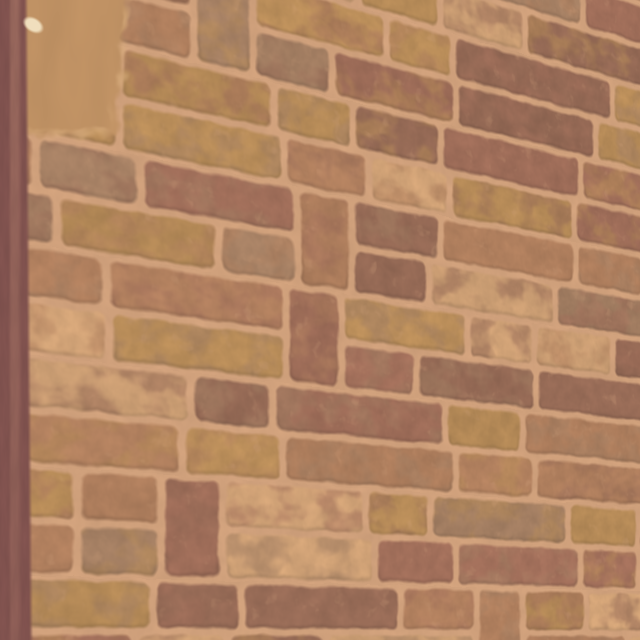
This texture is drawn by a WebGL 1 fragment shader. Its source:

```glsl
precision highp float;
// Weathered brick wall seen at an angle, with a dark post and a plaster patch at the left.
// The plane is undone to brick space, cut into courses of long, short and upright bricks,
// and each brick is a rounded box with two hashed tones, mottled by gradient noise.
uniform vec2 u_resolution;

const float COURSE = 0.0874;  // height of one course
const float BAY = 0.53;       // a long and a short brick
const float UPRIGHT = 0.112;  // width of a brick standing across two courses

float hash(vec2 p) {
  vec3 q = fract(vec3(p.xyx) * 0.1031);
  q += dot(q, q.yzx + 33.33);
  return fract((q.x + q.y) * q.z);
}

float corner(vec2 cell, vec2 offset) {
  float a = 6.2832 * hash(cell + 91.0);
  return dot(vec2(cos(a), sin(a)), offset);
}

float noise(vec2 p) {
  vec2 i = floor(p), f = fract(p), e = vec2(1.0, 0.0);
  vec2 s = f * f * f * (f * (f * 6.0 - 15.0) + 10.0);
  return mix(mix(corner(i, f), corner(i + e, f - e), s.x),
             mix(corner(i + e.yx, f - e.yx), corner(i + 1.0, f - 1.0), s.x), s.y);
}

float fbm(vec2 p) {
  float sum = 0.0, amp = 1.0;
  for (int i = 0; i < 3; i++) {
    sum += amp * noise(p);
    p = p * 2.03 + 17.0;
    amp *= 0.5;
  }
  return sum;
}

bool hasUpright(float bay, float pair) {
  return hash(vec2(bay + 40.0, pair + 11.0)) < 0.38;
}

// Left end of a bay; staggered per course unless an upright brick stands there
float bayStart(float bay, float row, float pair) {
  float stagger = hasUpright(bay, pair) ? 0.0 : 0.11 * hash(vec2(bay + 7.0, row + 23.0));
  return bay * BAY + stagger;
}

float roundBox(vec2 p, vec2 halfSize, float r) {
  vec2 q = abs(p) - halfSize + r;
  return length(max(q, 0.0)) + min(max(q.x, q.y), 0.0) - r;
}

vec3 brickColor(float h) {
  vec3 c = vec3(0.625, 0.43, 0.35);                       // red
  c = mix(c, vec3(0.585, 0.415, 0.335), step(0.15, h));   // mauve brown
  c = mix(c, vec3(0.64, 0.495, 0.385), step(0.32, h));    // grey
  c = mix(c, vec3(0.685, 0.495, 0.365), step(0.48, h));   // tan
  c = mix(c, vec3(0.715, 0.545, 0.345), step(0.65, h));   // ochre
  return mix(c, vec3(0.81, 0.63, 0.46), step(0.86, h));   // cream
}

void main() {
  vec2 p = gl_FragCoord.xy / u_resolution;
  float soft = max(0.0042, 1.0 / min(u_resolution.x, u_resolution.y));

  // Brick space: courses converge towards the right
  float depth = 1.0 - 0.25 * p.x;
  vec2 q = p / depth - vec2(0.0, 0.014);
  q += 0.004 * vec2(fbm(q * 24.0), fbm(q * 21.0 + 60.0));
  float row = floor(q.y / COURSE);
  float pair = floor((row + 1.0) * 0.5);
  q.x += BAY * (1.0 + hash(vec2(pair, 5.0)));

  // Find the brick that holds this point
  float bay = floor(q.x / BAY);
  if (q.x < bayStart(bay, row, pair)) bay -= 1.0;
  float left = bayStart(bay, row, pair), right = bayStart(bay + 1.0, row, pair);
  float low = row, high = row + 1.0;
  vec2 id = vec2(bay * 2.0, row);
  bool upright = hasUpright(bay, pair);
  if (upright && q.x < left + UPRIGHT) {
    right = left + UPRIGHT;
    low = pair * 2.0 - 1.0;
    high = low + 2.0;
    id = vec2(bay, pair + 70.0);
  } else {
    if (upright) left += UPRIGHT;
    float cut = 0.35 + 0.28 * step(0.45, hash(id + 3.0)) + 0.04 * hash(id + 8.0);
    float joint = mix(left, right, cut);
    if (q.x < joint) right = joint;
    else { left = joint; id.x += 1.0; }
  }
  vec2 center = 0.5 * vec2(left + right, (low + high) * COURSE);
  vec2 halfSize = 0.5 * vec2(right - left, (high - low) * COURSE);
  float d = roundBox(q - center, halfSize - vec2(0.0075, 0.0065), 0.011);

  // Mortar and bricks, with a second tone, pale smears and a shaded lower edge
  float mottle = fbm(q * vec2(14.0, 18.0));
  float grain = fbm(q * vec2(75.0, 60.0));
  vec3 mortar = vec3(0.815, 0.63, 0.485) * (1.0 + 0.04 * mottle + 0.015 * grain);
  vec3 brick = brickColor(hash(id * 1.37 + 19.0)) * (0.97 + 0.06 * hash(id + 31.0));
  vec3 tone = mix(brick, brickColor(0.8 * hash(id + 83.0)), 0.55);
  brick = mix(brick, tone, smoothstep(-0.25, 0.45, mottle));
  brick *= 1.0 + 0.07 * fbm(q * 26.0 + 40.0) + 0.02 * grain;
  brick = mix(brick, mortar, 0.25 * smoothstep(0.25, 0.8, fbm(q * 30.0 + 9.0)));
  float under = smoothstep(0.0, 1.0, (center.y - q.y) / halfSize.y);
  brick *= 1.0 - 0.12 * under * smoothstep(-0.010, 0.0, d);
  vec3 color = mix(mortar, brick, smoothstep(soft, -soft, d));

  // Plaster patch with a pale broken rim
  float patchEdge = max(p.x - 0.19 - 0.08 * (p.y - 0.9), 0.79 - p.y) + 0.012 * fbm(p * 22.0);
  vec3 plaster = vec3(0.75, 0.57, 0.39) * (1.0 + 0.04 * fbm(p * vec2(18.0, 5.0)));
  color = mix(color, plaster, smoothstep(0.006, -0.006, patchEdge));
  float rim = smoothstep(0.012, 0.002, abs(patchEdge)) * smoothstep(-0.4, 0.3, noise(p * 30.0));
  color = mix(color, vec3(0.85, 0.68, 0.49), 0.65 * rim);

  // Post with lengthwise bands, and a small glint beside it
  float postEdge = mix(0.049, 0.041, p.y);
  float band = smoothstep(0.012, 0.019, p.x) * smoothstep(0.036, 0.026, p.x);
  vec3 post = mix(vec3(0.50, 0.32, 0.305), vec3(0.61, 0.42, 0.37), band * (0.4 + 0.4 * p.y));
  post *= 1.0 + 0.05 * fbm(p * vec2(90.0, 14.0));
  color = mix(color, post, smoothstep(postEdge + soft, postEdge - soft, p.x));
  vec2 g = p - vec2(0.052, 0.961);
  float glint = length(vec2(g.x, 1.3 * g.y + 0.4 * g.x));
  color = mix(color, vec3(0.94, 0.87, 0.74), smoothstep(0.018, 0.010, glint));

  gl_FragColor = vec4(color, 1.0);
}
```
